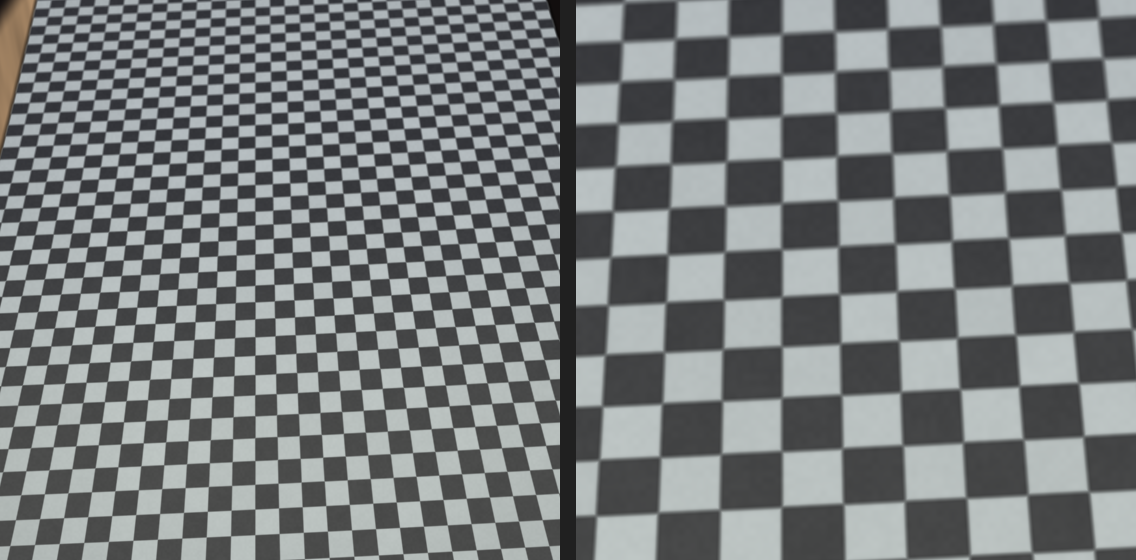
Left, the full canvas; right, a detail of the centre.
Give the GLSL for this pattern, as a WebGL 2 fragment shader.

```glsl
#version 300 es
precision highp float;
// Black and white checkered sheet receding over a wooden table.

#define AXIS_X 0.456        // the column line that stands upright
#define LEFT_EDGE -15.0     // sheet borders, in columns from the axis
#define RIGHT_EDGE 20.0
#define ROW_TILT 0.048
#define ROW_BOW 0.008
#define BLUR_NEAR 0.0018
#define BLUR_FAR 0.0034
#define GRAIN 0.025

uniform vec2 u_resolution;
out vec4 fragColor;

const vec3 WHITE_NEAR = vec3(0.735, 0.765, 0.755);
const vec3 WHITE_FAR = vec3(0.705, 0.735, 0.750);
const vec3 BLACK_NEAR = vec3(0.290, 0.293, 0.290);
const vec3 BLACK_FAR = vec3(0.195, 0.200, 0.220);
const vec3 WOOD = vec3(0.600, 0.485, 0.365);
const vec3 SHADOW = vec3(0.070, 0.055, 0.055);

float hash(vec2 p) {
    vec3 q = fract(vec3(p.xyx) * 0.1031);
    q += dot(q, q.yzx + 33.33);
    return fract((q.x + q.y) * q.z);
}

float noise(vec2 p) {
    vec2 i = floor(p), f = fract(p);
    f = f * f * (3.0 - 2.0 * f);
    return mix(mix(hash(i), hash(i + vec2(1, 0)), f.x),
               mix(hash(i + vec2(0, 1)), hash(i + vec2(1, 1)), f.x), f.y);
}

// Width of one column at a depth measured down from the top.
float columnWidth(float depth) {
    return 0.026 + depth * (0.0145 + 0.0038 * depth);
}

// Canvas point to checker cells: rows widen toward the viewer.
vec2 sheetCells(vec2 p) {
    float dx = p.x - AXIS_X;
    float depth = 1.0 - p.y;
    float t = depth + ROW_TILT * dx + ROW_BOW * dx * dx;
    float row = -17.9 + t * (65.9 + t * (-39.21 + 11.15 * t));
    return vec2(dx / columnWidth(depth), row);
}

// Distance to the nearest grid line on each axis.
vec2 lineDistance(vec2 cell) {
    return 0.5 - abs(fract(cell) - 0.5);
}

// Alternating sign per cell, softened across each grid line.
vec2 softWave(vec2 cell, vec2 softness) {
    vec2 side = 1.0 - 2.0 * mod(floor(cell), 2.0);
    return side * smoothstep(-softness, softness, lineDistance(cell)) * 2.0 - side;
}

vec3 tableColor(vec2 p) {
    float fibre = noise(vec2(p.x * 110.0 + p.y * 22.0, p.y * 9.0));
    vec3 wood = WOOD * (0.86 + 0.28 * fibre);
    float corner = smoothstep(0.05, 0.0, p.x + 0.7 * (1.0 - p.y));
    wood = mix(wood, SHADOW, corner);
    return mix(wood, SHADOW, step(0.5, p.x));
}

vec3 sheetColor(vec2 p, vec2 cell, vec2 softness) {
    vec2 wave = softWave(cell, softness);
    float white = 0.5 + 0.5 * wave.x * wave.y;

    // Light falls off toward the far end.
    float far = smoothstep(0.15, 0.9, p.y);
    vec3 black = mix(BLACK_NEAR, BLACK_FAR, far);
    vec3 paper = mix(WHITE_NEAR, WHITE_FAR, far);
    paper *= 1.0 - 0.07 * smoothstep(0.25, 0.8, distance(p, vec2(0.5, 0.45)));
    vec3 color = mix(black, paper, white);

    // Faint ink line along the joins, sharpest in the middle.
    vec2 gap = lineDistance(cell) / (softness * 0.8);
    float ink = exp(-min(gap.x * gap.x, gap.y * gap.y));
    float focus = smoothstep(0.0, 0.3, p.y) * (1.0 - smoothstep(0.55, 0.85, p.y));
    color *= 1.0 - 0.16 * ink * focus;

    // Uneven print from cell to cell, and paper grain.
    color *= 0.985 + 0.03 * hash(floor(cell) + 64.0);
    float grain = 0.6 * noise(p * 260.0) + 0.4 * noise(p * 90.0 + 17.0);
    return color + GRAIN * (grain - 0.5);
}

void main() {
    vec2 p = gl_FragCoord.xy / u_resolution;
    vec2 cell = sheetCells(p);
    vec2 pixel = fwidth(cell);

    float blur = mix(BLUR_NEAR, BLUR_FAR, smoothstep(0.4, 1.0, p.y));
    float rowHeight = u_resolution.y * pixel.y;
    vec2 perUnit = vec2(1.0 / columnWidth(1.0 - p.y), rowHeight);
    vec2 softness = max(pixel * 0.75, blur * perUnit);

    // Lay the sheet over the table with a narrow edge shadow.
    float inside = min(cell.x - LEFT_EDGE, RIGHT_EDGE - cell.x);
    float cover = smoothstep(-softness.x, softness.x, inside);
    vec3 table = tableColor(p) * (0.45 + 0.55 * smoothstep(0.0, 0.3, -inside));
    vec3 color = mix(table, sheetColor(p, cell, softness), cover);
    fragColor = vec4(clamp(color, 0.0, 1.0), 1.0);
}
```
